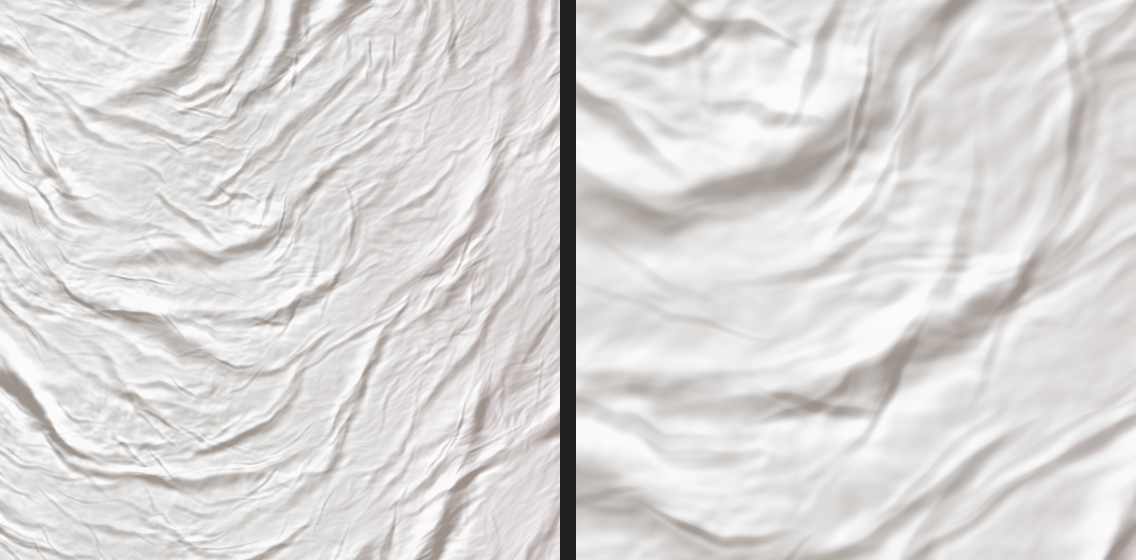
Left: the whole. Right: its middle third, enlarged.
Reproduce this texture procedurally as a Shadertoy shader.

```glsl
// Rumpled white linen seen from above, lit softly from the upper left.
// Tapered folds scattered on jittered grids follow a sagging drape;
// gradient noise, lit by its slope, adds the fine crumples between them.

const float CLOTH_TONE = 0.866;   // flat, unfolded cloth
const float PEAK_TONE = 0.985;    // brightest crests
const float DEEP_TONE = 0.61;     // darkest hollows
const float SAG_BEND = 0.85;      // curvature of the drape
const vec2 TO_LIGHT = vec2(-0.5, 0.87);

vec2 hash2(vec2 p) {
    vec3 q = fract(p.xyx * vec3(0.1031, 0.1030, 0.0973));
    q += dot(q, q.yzx + 33.33);
    return fract((q.xx + q.yz) * q.zy);
}

float gradientNoise(vec2 p) {
    vec2 cell = floor(p), f = fract(p);
    vec2 u = f * f * f * (f * (f * 6.0 - 15.0) + 10.0);
    vec2 corner = vec2(0.0, 1.0);
    float a = dot(hash2(cell) * 2.0 - 1.0, f);
    float b = dot(hash2(cell + corner.yx) * 2.0 - 1.0, f - corner.yx);
    float c = dot(hash2(cell + corner.xy) * 2.0 - 1.0, f - corner.xy);
    float d = dot(hash2(cell + corner.yy) * 2.0 - 1.0, f - corner.yy);
    return mix(mix(a, b, u.x), mix(c, d, u.x), u.y);
}

vec2 warp(vec2 p, float frequency, float amount) {
    vec2 q = p * frequency;
    return p + amount * vec2(gradientNoise(q + 7.3), gradientNoise(q + 41.7));
}

// Direction of the folds: falling at the left, rising at the right,
// and steeper along the top edge.
float drapeAngle(vec2 p) {
    float angle = mix(-0.6, 0.92, smoothstep(0.1, 0.7, p.x));
    float top = smoothstep(0.7, 0.95, p.y) * smoothstep(0.1, 0.3, p.x);
    return mix(angle, 1.1, 0.75 * top);
}

// One pointed fold: a bright crest above a band of shadow.
float fold(vec2 offset, float angle, float halfLength, float width) {
    vec2 along = vec2(cos(angle), sin(angle));
    float s = dot(offset, along);
    float across = dot(offset, vec2(-along.y, along.x)) - SAG_BEND * s * s;
    float t = s / halfLength;
    float taper = max(1.0 - t * t, 0.0);
    across /= width * (0.3 + 0.7 * taper);
    float crest = exp(-1.1 * (across - 1.1) * (across - 1.1));
    float under = exp(-2.0 * (across + 2.5) * (across + 2.5));
    float shadow = smoothstep(-2.2, -0.8, across) * (1.0 - smoothstep(-0.3, 0.5, across));
    return taper * (0.11 * crest + 0.06 * under - 0.19 * shadow);
}

// Folds on a jittered grid; none reaches past the neighbouring cells.
float foldLayer(vec2 p, float cells, float seed, float spread) {
    vec2 home = floor(p * cells);
    float sum = 0.0;
    for (int j = -1; j <= 1; j++) {
        for (int i = -1; i <= 1; i++) {
            vec2 cell = home + vec2(i, j);
            vec2 place = hash2(cell + seed);
            vec2 kind = hash2(cell + seed + 57.0);
            vec2 center = (cell + place) / cells;
            float angle = drapeAngle(center) + spread * (kind.x - 0.5);
            float halfLength = mix(0.65, 1.0, kind.y) / cells;
            float width = mix(0.045, 0.075, place.x) / cells;
            float strength = mix(0.5, 1.15, fract(kind.x * 7.0 + kind.y));
            sum += strength * fold(p - center, angle, halfLength, width);
        }
    }
    return sum;
}

// Slope towards the light of a noise relief.
float crinkle(vec2 p, vec2 frequency) {
    vec2 lit = p + TO_LIGHT * 0.35 / frequency.y;
    return gradientNoise(p * frequency) - gradientNoise(lit * frequency);
}

// The same for a relief of sharp ridges, which reads as pressed creases.
float crease(vec2 p, vec2 frequency) {
    vec2 lit = p + TO_LIGHT * 0.25 / frequency.y;
    return abs(gradientNoise(lit * frequency)) - abs(gradientNoise(p * frequency));
}

// Partly straightens the drape so that noise can be stretched along it.
vec2 drapeSpace(vec2 p) {
    return vec2(p.x, p.y + 0.4 * p.x - 0.6 * p.x * p.x);
}

// Maximum of two values with a rounded corner.
float softMax(float a, float b, float rounding) {
    float gap = a - b;
    return 0.5 * (a + b + sqrt(gap * gap + rounding));
}

vec3 linenColor(float tone, float lilac) {
    vec3 warmth = vec3(0.0, -0.12, -0.21) * max(0.91 - tone, 0.0);
    return vec3(tone) + warmth + lilac * vec3(0.004, -0.01, -0.004);
}

void mainImage(out vec4 fragColor, in vec2 fragCoord) {
    vec2 p = fragCoord / iResolution.xy;

    // Folds from broad to fine, the finer ones broken into patches
    vec2 bent = warp(warp(warp(p, 4.0, 0.06), 13.0, 0.018), 36.0, 0.006);
    float patches = 0.5 + smoothstep(-0.3, 0.4, gradientNoise(p * 7.0 + 19.0));
    float folds = 1.1 * foldLayer(bent, 3.2, 11.0, 0.4);
    folds += 0.95 * foldLayer(bent, 4.8, 83.0, 0.55);
    folds += 0.7 * foldLayer(bent, 8.5, 151.0, 0.8);
    folds += 0.5 * patches * foldLayer(bent, 16.0, 229.0, 1.2);

    // Crumples and creases
    vec2 draped = drapeSpace(warp(warp(p, 9.0, 0.03), 30.0, 0.008));
    float crumples = 0.08 * crinkle(draped, vec2(15.0, 22.0));
    crumples += 0.13 * crease(draped + 1.7, vec2(20.0, 30.0));
    crumples += 0.11 * crinkle(draped + 3.1, vec2(38.0, 54.0));
    crumples += 0.09 * crinkle(draped + 5.7, vec2(75.0, 105.0));

    // Broad light, with a calmer strip near the right edge
    float calm = smoothstep(0.83, 0.91, p.x) * (1.0 - smoothstep(0.94, 1.0, p.x));
    float light = 0.03 * (0.5 - p.x) + 0.06 * gradientNoise(p * 3.5 + 2.0);
    float relief = folds * (1.0 - 0.5 * calm) + crumples * patches;

    float tone = softMax(CLOTH_TONE + light + relief, DEEP_TONE, 0.002);
    tone = -softMax(-tone, -PEAK_TONE, 0.0006);
    fragColor = vec4(linenColor(tone, smoothstep(0.45, 1.0, p.x)), 1.0);
}
```
